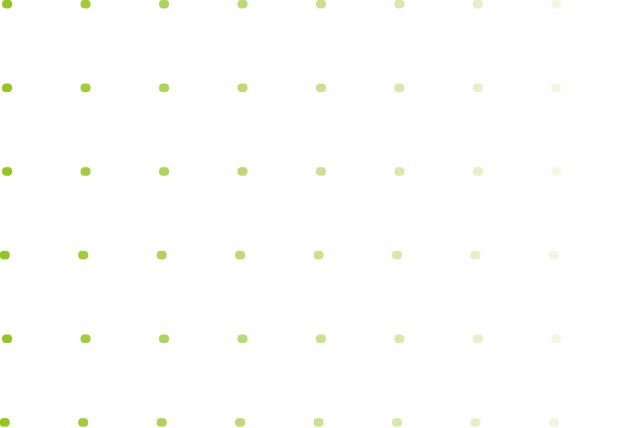
This pattern is drawn by a WebGL 1 fragment shader. Its source:

```glsl
precision highp float;
// Sparse grid of small rounded green dots fading to white from left to right.

uniform vec2 u_resolution;

const vec3 PAPER = vec3(1.0);
const vec3 GREEN = vec3(0.58, 0.77, 0.11);

// All lengths are fractions of the canvas width, measured from the top left.
const vec2 FIRST_DOT = vec2(0.0111, 0.0065);
const vec2 SPACING = vec2(0.1226, 0.1307);
const vec2 DOT_HALF_SIZE = vec2(0.0078, 0.0067);
const float CORNER_RADIUS = 0.0058;
const float ROW_SHIFT = 0.0037;
const float FADE_END = 0.995;

float roundedBox(vec2 p, vec2 halfSize, float radius) {
  vec2 q = abs(p) - halfSize + radius;
  return length(max(q, 0.0)) + min(max(q.x, q.y), 0.0) - radius;
}

// Odd rows in the lower half sit slightly to the left.
float rowOffset(float row) {
  return -ROW_SHIFT * step(2.5, row) * mod(row, 2.0);
}

// Vector from the nearest dot centre to p.
vec2 fromNearestDot(vec2 p, vec2 first, vec2 spacing) {
  vec2 q = p - first;
  float row = floor(q.y / spacing.y + 0.5);
  q.x -= rowOffset(row);
  return q - spacing * floor(q / spacing + 0.5);
}

void main() {
  float pixel = 1.0 / u_resolution.x;
  vec2 p = vec2(gl_FragCoord.x, u_resolution.y - gl_FragCoord.y) * pixel;

  vec2 local = fromNearestDot(p, FIRST_DOT, SPACING);
  float dist = roundedBox(local, DOT_HALF_SIZE, CORNER_RADIUS);
  float coverage = clamp(0.5 - dist / pixel, 0.0, 1.0);

  // Horizontal fade towards the paper colour.
  float strength = clamp(1.0 - p.x / FADE_END, 0.0, 1.0);
  gl_FragColor = vec4(mix(PAPER, GREEN, coverage * strength), 1.0);
}
```
